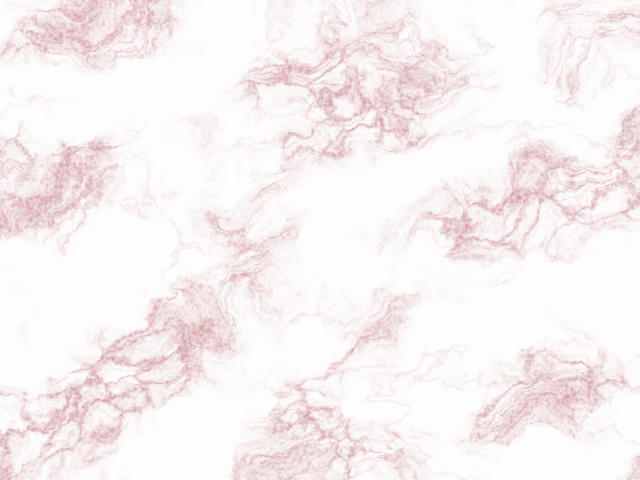
A Shadertoy shader for this texture:

```glsl
// Rose-veined white marble: drifting diagonal bands set where the stone is busy,
// jagged ridges of warped noise draw the strands inside them, and a stretched
// cell web leaves white pebbles between; a soft haze tints the surroundings.

const vec3 WHITE = vec3(0.995, 0.993, 0.992);
const vec3 ROSE = vec3(0.888, 0.755, 0.767);
const float VEIN_ANGLE = 0.42;

vec2 hash2(vec2 cell) {
    vec3 h = fract(vec3(cell.xyx) * vec3(0.1031, 0.1030, 0.0973));
    h += dot(h, h.yzx + 33.33);
    return fract((h.xx + h.yz) * h.zy);
}

mat2 rotation(float a) {
    return mat2(cos(a), sin(a), -sin(a), cos(a));
}

float corner(vec2 cell, vec2 offset) {
    float a = 6.2832 * hash2(cell).x;
    return dot(vec2(cos(a), sin(a)), offset);
}

float gradientNoise(vec2 p) {
    vec2 i = floor(p), f = fract(p);
    vec2 u = f * f * f * (f * (f * 6.0 - 15.0) + 10.0);
    vec2 e = vec2(1.0, 0.0);
    float low = mix(corner(i, f), corner(i + e, f - e), u.x);
    float high = mix(corner(i + e.yx, f - e.yx), corner(i + 1.0, f - 1.0), u.x);
    return mix(low, high, u.y);
}

float fbm(vec2 p, int octaves) {
    float sum = 0.0, amplitude = 1.0;
    mat2 turn = 2.03 * rotation(0.6);
    for (int i = 0; i < octaves; i++) {
        sum += amplitude * gradientNoise(p);
        p = turn * p + 17.3;
        amplitude *= 0.52;
    }
    return sum;
}

// Bright line along the zero crossing of the noise
float strand(vec2 p, float width) {
    return exp(-abs(fbm(p, 4)) / width);
}

// Gap between the two nearest cell centres: zero on the cell borders
float cellBorder(vec2 p) {
    vec2 base = floor(p);
    float nearest = 9.0, second = 9.0;
    for (int y = -1; y <= 1; y++) {
        for (int x = -1; x <= 1; x++) {
            vec2 cell = base + vec2(x, y);
            float d = length(cell + 0.1 + 0.8 * hash2(cell) - p);
            second = min(second, max(nearest, d));
            nearest = min(nearest, d);
        }
    }
    return second - nearest;
}

// How crowded with veins the stone is, 0 to 1
float crowding(vec2 q) {
    float drift = fbm(q * vec2(1.3, 2.0) + 4.7, 3);
    float bands = 0.33 * sin(17.0 * q.y + 4.5 * drift + 0.8);
    float patches = 1.3 * fbm(q * vec2(2.6, 5.0) + 31.0, 4);
    return smoothstep(-0.2, 0.65, bands + patches);
}

float veinTone(vec2 p) {
    // Jagged warp, then a frame running along the veins
    vec2 warp = vec2(fbm(p * 4.5 + 2.1, 6), fbm(p * 4.5 + 57.4, 6));
    vec2 w = p + 0.085 * warp;
    vec2 q = rotation(-VEIN_ANGLE) * w;
    vec2 stretched = q * vec2(0.55, 1.15);
    float busy = crowding(q);

    // Strands, from long cracks to fine threads
    float crack = strand(w * vec2(3.0, 4.2) + 8.0, 0.022);
    float crackFade = smoothstep(-0.2, 0.3, fbm(p * 3.0 + 71.0, 2));
    float main = strand(stretched * 8.0 + 13.0, 0.04);
    float thread = strand(stretched * 19.0 + 41.0, 0.07);
    float hair = strand(stretched * 36.0 + 63.0, 0.09);

    // Web of pale cells inside the crowded parts
    float border = cellBorder(q * vec2(11.0, 20.0));
    float web = exp(-border / 0.075);
    float pebble = smoothstep(0.08, 0.4, border);
    float webArea = smoothstep(-0.2, 0.2, fbm(p * 3.0 + 23.0, 2));

    // Soft tint around the strands
    float cloud = smoothstep(-0.2, 0.4, fbm(q * vec2(5.0, 9.0) + 90.0, 4));
    float haze = 0.22 * cloud + 0.1 * strand(stretched * 8.0 + 13.0, 0.18);

    float lines = 0.65 * main + 0.55 * thread + 0.35 * hair + 0.65 * web * webArea;
    float tone = (haze + lines) * busy * (1.0 - 0.6 * pebble * webArea);
    return 1.45 * tone + 0.65 * crack * crackFade * (0.5 + 0.5 * busy);
}

void mainImage(out vec4 fragColor, in vec2 fragCoord) {
    vec2 p = fragCoord / iResolution.y;
    float tone = veinTone(p);

    // Dense pigment levels off gently
    tone = tone < 0.6 ? tone : 0.6 + 0.65 * (1.0 - exp((0.6 - tone) / 0.75));

    // Fine mineral grain, only where there is pigment
    tone *= 1.0 + 0.75 * gradientNoise(p * 130.0);
    fragColor = vec4(mix(WHITE, ROSE, tone), 1.0);
}
```
